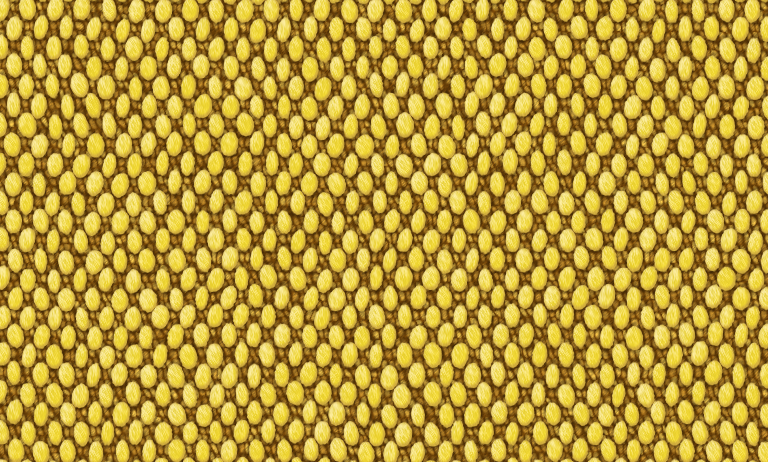
This texture is drawn by a Shadertoy shader. Its source:

```glsl
// Woven upholstery: staggered rows of plump yellow floats over a brown ground.
// The nearest jittered ellipse is found in a loop over neighbouring cells, then
// shaded with slanted fibres; a finer lattice of knots fills the gaps.

#define COLS 28.5                     // floats across
#define ROWS 24.0                     // rows down
#define FLOAT_SIZE vec2(0.46, 0.63)   // half width and height, in row heights
#define WIDTH_VARIATION 0.28
#define JITTER 0.13
#define FIBRE_STRENGTH 0.55
#define YELLOW vec3(0.94, 0.84, 0.19)
#define CREAM vec3(0.96, 0.90, 0.60)
#define GOLD vec3(0.80, 0.65, 0.25)
#define BROWN vec3(0.64, 0.46, 0.14)
#define DARK vec3(0.38, 0.23, 0.03)

float hash(vec2 p) {
    return fract(sin(dot(p, vec2(127.1, 311.7))) * 43758.5453);
}

float noise(vec2 p) {
    vec2 i = floor(p), f = fract(p);
    f = f * f * (3.0 - 2.0 * f);
    return mix(mix(hash(i), hash(i + vec2(1, 0)), f.x),
               mix(hash(i + vec2(0, 1)), hash(i + vec2(1, 1)), f.x), f.y);
}

// Brown ground yarn: small tilted knots with dark creases between them
vec3 groundYarn(vec2 p, float pitch) {
    vec2 k = p * vec2(4.0 / pitch, 2.0);
    k += 0.5 * vec2(noise(p * 2.3), noise(p * 2.3 + 31.0));
    k.x += 0.5 * mod(floor(k.y), 2.0);
    vec2 id = floor(k);
    vec2 f = fract(k) - 0.5 + 0.24 * (vec2(hash(id), hash(id + 7.0)) - 0.5);
    f.y += 0.35 * f.x;
    float crown = 1.0 - smoothstep(0.16, 0.62, length(f));
    float twist = noise(vec2(p.x + p.y, p.y - p.x) * vec2(5.0, 13.0));
    vec3 yarn = mix(BROWN, GOLD, smoothstep(0.3, 1.0, hash(id + 19.0)));
    return mix(DARK, yarn, crown) * (0.8 + 0.4 * twist);
}

// Yellow float: pale slanted fibres on a rounded body with a golden rim
vec3 floatYarn(vec2 local, vec2 id, float rim) {
    float slant = 0.45 + 0.5 * hash(id + 41.0);
    vec2 along = vec2(local.x + slant * local.y, local.y - slant * local.x);
    float fibre = noise(along * vec2(10.0, 2.5) + 17.0 * hash(id));
    float light = 0.42 - 0.22 * local.x + 0.2 * local.y
                + FIBRE_STRENGTH * (fibre - 0.5) + 0.25 * (hash(id + 3.0) - 0.5);
    vec3 body = mix(YELLOW, CREAM, smoothstep(0.15, 0.95, light));
    float shade = smoothstep(0.62, 1.05, rim + 0.12 * (local.x - local.y));
    body = mix(body, GOLD, 0.85 * shade);
    return body * (0.96 + 0.08 * fibre);
}

void mainImage(out vec4 fragColor, in vec2 fragCoord) {
    vec2 p = fragCoord / iResolution.y * ROWS;
    float pixel = ROWS / iResolution.y;
    float pitch = iResolution.x / iResolution.y * ROWS / COLS;

    // Slight waviness of the cloth
    vec2 cloth = p + 0.22 * (vec2(noise(p * 0.3), noise(p * 0.3 + 50.0)) - 0.5);

    // Nearest float among the neighbouring staggered cells
    float nearest = 1e3, rim = 0.0;
    vec2 local = vec2(0), id = vec2(0);
    for (int j = -1; j <= 1; j++)
    for (int i = -1; i <= 1; i++) {
        float row = floor(cloth.y) + float(j);
        float stagger = 0.5 * mod(row, 2.0);
        vec2 cell = vec2(floor(cloth.x / pitch - stagger) + float(i), row);
        vec2 centre = vec2((cell.x + 0.5 + stagger) * pitch, row + 0.5);
        centre += JITTER * (vec2(hash(cell + 5.0), hash(cell + 11.0)) - 0.5);
        vec2 size = FLOAT_SIZE;
        size.x *= 1.0 - WIDTH_VARIATION * hash(cell + 23.0);
        vec2 d = cloth - centre;
        d.x += d.y * (0.1 - 0.25 * hash(cell + 29.0));
        vec2 u = d / size;
        u.x *= 1.0 + 0.15 * u.y * (hash(cell + 37.0) - 0.5);
        float r = length(u);
        float dist = (r - 1.0) * size.x;
        if (dist < nearest) {
            nearest = dist;
            rim = r;
            local = u;
            id = cell;
        }
    }

    // Ground with contact shadow, then the float on top with a frayed edge
    vec3 colour = groundYarn(cloth, pitch);
    colour *= mix(0.78, 1.08, smoothstep(0.0, 0.2, nearest));
    float fray = 0.05 * (noise(p * 9.0) - 0.5);
    float cover = 1.0 - smoothstep(-0.7 * pixel, 0.7 * pixel, nearest + fray);
    colour = mix(colour, floatYarn(local, id, rim), cover);

    fragColor = vec4(clamp(colour, 0.0, 1.0), 1.0);
}
```
